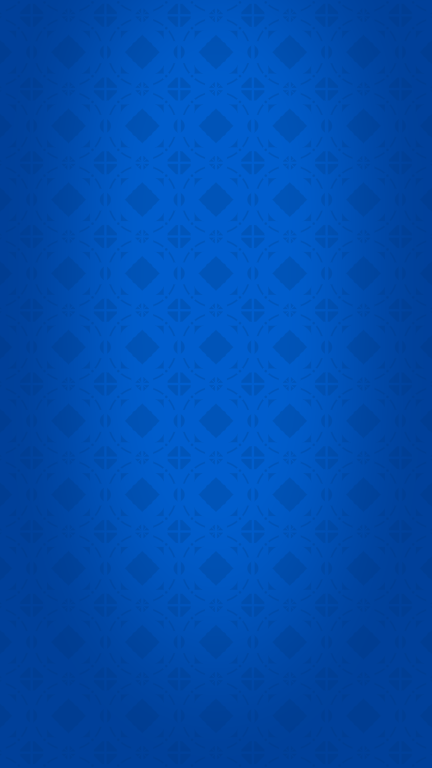
This pattern is drawn by a WebGL 1 fragment shader. Its source:

```glsl
precision highp float;
// Tone-on-tone blue damask: a square lattice of scalloped medallions, each in a
// broken ring, with flowers and split lenses between. Every tile is folded into
// one quadrant and drawn by distance functions over a tall soft glow.

uniform vec2 u_resolution;

// Lattice and light; lengths are in canvas widths
const float TILE = 0.1707;
const vec2 GLOW_CENTER = vec2(0.5, 0.65);
const float GLOW_HALF_WIDTH = 0.5;
const float GLOW_UP = 0.92;
const float GLOW_DOWN = 1.16;
const float GLOW_CORE = 0.28;
const vec3 SHADE_BLUE = vec3(0.0, 0.252, 0.602);
const vec3 BRIGHT_BLUE = vec3(0.0, 0.366, 0.802);
const float TONE_IN_SHADE = 0.95;
const float TONE_IN_LIGHT = 0.9;

// Motif sizes; lengths are in tiles
const float MEDALLION_RADIUS = 0.235;
const float AXIS_LOBE_OFFSET = 0.125;
const float AXIS_LOBE_RADIUS = 0.082;
const float SIDE_LOBE_OFFSET = 0.092;
const float SIDE_LOBE_RADIUS = 0.045;
const float LEAF_INNER = 0.345;
const float LEAF_OUTER = 0.29;
const float RING_RADIUS = 0.46;
const float RING_HALF_LINE = 0.011;
const float RING_AXIS_GAP = 0.15;
const float RING_DIAGONAL_GAP = 0.055;
const float DOT_RADIUS = 0.017;
const float CORNER_FLOWER = 0.155;
const float SMALL_FLOWER = 0.088;
const float PETAL_GAP = 0.016;

// Pointed diamond with lobes along its axes and smaller ones on its sides
float medallion(vec2 q) {
  float diamond = (q.x + q.y - MEDALLION_RADIUS) * 0.7071;
  vec2 nearAxis = vec2(max(q.x, q.y), min(q.x, q.y));
  float axisLobe = length(nearAxis - vec2(AXIS_LOBE_OFFSET, 0.0)) - AXIS_LOBE_RADIUS;
  float sideLobe = length(q - vec2(SIDE_LOBE_OFFSET)) - SIDE_LOBE_RADIUS;
  return min(diamond, min(axisLobe, sideLobe));
}

// Right-angled leaf whose long side curves around the medallion
float leaf(vec2 q) {
  return max(max(q.x, q.y) - LEAF_OUTER, LEAF_INNER - length(q));
}

// Thin ring, open at the axes and broken by a dot on the diagonal
float brokenRing(vec2 q) {
  float diagonal = abs(q.x - q.y) * 0.7071;
  float line = abs(length(q) - RING_RADIUS) - RING_HALF_LINE;
  float gaps = max(RING_AXIS_GAP - min(q.x, q.y), RING_DIAGONAL_GAP - diagonal);
  float bead = length(q - vec2(RING_RADIUS * 0.7071)) - DOT_RADIUS;
  return min(max(line, gaps), bead);
}

// Four tapered petals parted by a plain cross
float flower(vec2 c, float radius) {
  float slope = (c.x + c.y - 1.28 * radius) * 0.7071;
  float petal = max(slope, max(c.x, c.y) - radius);
  return max(petal, PETAL_GAP - min(c.x, c.y));
}

// Small flower with its petals split along the diagonal
float splitFlower(vec2 c) {
  float slit = 0.006 - abs(c.x - c.y) * 0.7071;
  return max(flower(c, SMALL_FLOWER), slit);
}

// Upright lens parted down its middle
float splitLens(vec2 c) {
  float lens = length(c + vec2(0.025, 0.0)) - 0.1;
  return max(lens, 0.024 - c.x);
}

// All motifs of one tile, given its folded quadrant
float ornament(vec2 q) {
  vec2 fromEdge = 0.5 - q;
  float d = min(medallion(q), leaf(q));
  d = min(d, brokenRing(q));
  d = min(d, flower(fromEdge, CORNER_FLOWER));
  d = min(d, splitFlower(vec2(q.x, fromEdge.y)));
  return min(d, splitLens(vec2(fromEdge.x, q.y)));
}

// Tall light, flat along its length, that fades to the sides and the foot
float glowAt(vec2 uv, float aspect) {
  vec2 offset = uv - GLOW_CENTER;
  offset.y *= aspect;
  float reach = offset.y > 0.0 ? GLOW_UP : GLOW_DOWN;
  vec2 s = abs(offset) / vec2(GLOW_HALF_WIDTH, reach);
  return 1.0 - smoothstep(GLOW_CORE, 1.0, sqrt(s.x * s.x + s.y * s.y * s.y));
}

void main() {
  vec2 uv = gl_FragCoord.xy / u_resolution;
  float aspect = u_resolution.y / u_resolution.x;
  float pixel = 1.0 / (u_resolution.x * TILE);

  // Medallions centre on the middle column; the middle height falls between rows
  vec2 lattice = (gl_FragCoord.xy - 0.5 * u_resolution) * pixel;
  lattice.y += 0.5;
  vec2 quadrant = abs(fract(lattice + 0.5) - 0.5);
  float ink = 1.0 - smoothstep(-0.8 * pixel, 0.8 * pixel, ornament(quadrant));

  float glow = glowAt(uv, aspect);
  vec3 color = mix(SHADE_BLUE, BRIGHT_BLUE, glow);
  float tone = mix(TONE_IN_SHADE, TONE_IN_LIGHT, glow);
  gl_FragColor = vec4(color * mix(1.0, tone, ink), 1.0);
}
```
